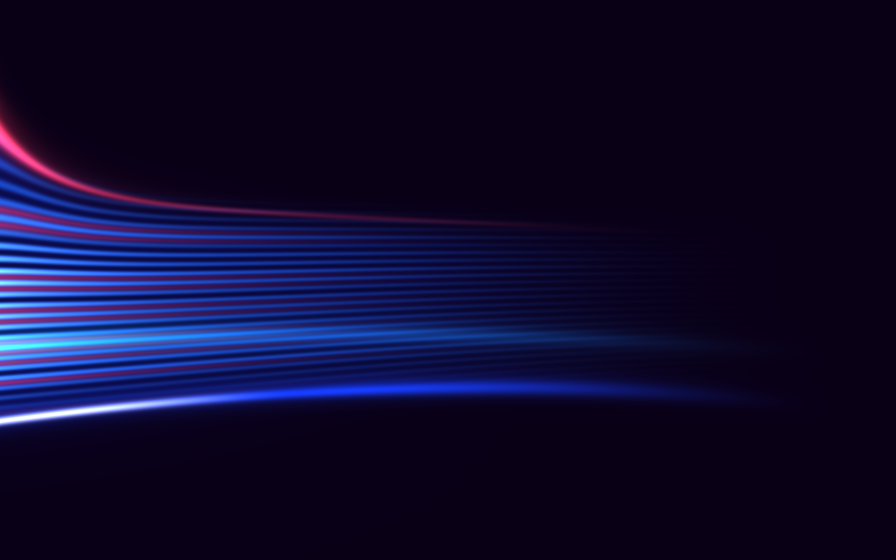
Give the GLSL for this background, as a Shadertoy shader.

```glsl
#define BACKDROP vec3(0.036, 0.0, 0.088)
#define NAVY vec3(0.0, 0.045, 0.22)
#define AZURE vec3(0.07, 0.36, 0.78)
#define ICE vec3(0.42, 0.62, 0.72)
#define TEAL vec3(0.03, 0.46, 0.50)
#define ROSE vec3(1.0, 0.22, 0.30)
#define ROYAL vec3(0.05, 0.22, 0.85)
#define STRAND_GAP 0.0175
#define RED_SHARE 0.45

float hash(float n) {
    n = fract(n * 0.1031);
    n *= n + 33.33;
    return fract(n * (n + n));
}

float bell(float d, float width) {
    d /= width;
    return exp(-d * d);
}

// Guide curves, left to right
float upperCurve(float x) {
    return 0.64 - 0.072 * x + 0.12 * exp(-x / 0.07);
}

float lowerCurve(float x) {
    float d = x - 0.56;
    return 0.3075 - (d < 0.0 ? 0.19 : 0.27) * d * d;
}

float tealCurve(float x) {
    return 0.403 - 0.13 * (x - 0.4) * (x - 0.4);
}

// Fan of fine strands between the upper and lower curves
vec3 strandFan(vec2 uv) {
    float x = uv.x;
    float top = upperCurve(x);
    float low = lowerCurve(x);
    float h = clamp((uv.y - low) / (top - low), 0.0, 1.15);
    float drift = 0.16 * x * (1.0 - h) + 0.12 * exp(-x / 0.07) * h * h * h;
    float lane = (uv.y - drift) / STRAND_GAP;

    float body = smoothstep(top + 0.04, top - 0.06, uv.y)
               * smoothstep(low - 0.005, low + 0.07, uv.y);
    float fade = exp(-2.1 * x) * smoothstep(0.88, 0.3, x);

    // Blue strands, palest toward the left
    float id = floor(lane);
    float wave = pow(0.5 + 0.5 * cos(6.28318 * (lane - id - 0.5)), 1.4);
    float light = wave * mix(0.65, 1.1, hash(id + 7.0));
    float pale = exp(-x / 0.10) * bell(uv.y - 0.46, 0.13);
    vec3 col = NAVY * (0.35 + 0.65 * fade) * smoothstep(0.88, 0.4, x);
    col += (AZURE * mix(0.8, 1.0, bell(uv.y - 0.45, 0.12)) + ICE * pale) * light * fade;

    // Red strands in some of the gaps
    float gapId = floor(lane + 0.5);
    float gapWave = bell(lane - gapId, 0.27);
    float chosen = step(hash(gapId + 31.0), RED_SHARE);
    float redFade = exp(-x / 0.22) * smoothstep(0.65, 0.2, x);
    col += ROSE * vec3(0.55, 0.5, 0.5) * gapWave * chosen * redFade;
    return col * body;
}

// Rose streak that sweeps down from the left edge
vec3 roseStreak(vec2 uv, float aspect) {
    float x = uv.x;
    float slope = (0.072 + 1.714 * exp(-x / 0.07)) / aspect;
    float d = (uv.y - upperCurve(x)) / sqrt(1.0 + slope * slope);
    float fade = (0.2 + 0.9 * exp(-x / 0.13)) * smoothstep(0.78, 0.3, x);
    float core = bell(d, 0.005 + 0.008 * exp(-x / 0.06));
    float halo = bell(d - 0.012, 0.035) * exp(-x / 0.06);
    return ROSE * (core * fade + 0.28 * halo);
}

// Soft teal band across the fan
vec3 tealBand(vec2 uv) {
    float d = uv.y - tealCurve(uv.x);
    float fade = (0.36 + 0.55 * exp(-uv.x / 0.22)) * smoothstep(0.93, 0.45, uv.x);
    vec3 tint = mix(TEAL, vec3(0.04, 0.32, 0.55), smoothstep(0.05, 0.4, uv.x));
    return tint * fade * (bell(d, 0.013) + 0.35 * bell(d, 0.035));
}

// White-hot lower edge that cools to blue
vec3 lowerEdge(vec2 uv) {
    float x = uv.x;
    float d = uv.y - lowerCurve(x);
    float fade = smoothstep(0.93, 0.35, x);
    float core = bell(d, mix(0.007, 0.014, smoothstep(0.1, 0.8, x)));
    float halo = bell(d - 0.008, 0.026);
    float heat = smoothstep(0.33, 0.06, x);
    vec3 col = ROYAL * fade * (core * 0.8 + halo * 0.32);
    col += vec3(0.95, 0.85, 0.6) * core * heat;
    col += vec3(0.0, 0.012, 0.07) * exp(-abs(d) / 0.06) * smoothstep(0.6, 0.0, x);
    return col;
}

void mainImage(out vec4 fragColor, in vec2 fragCoord) {
    vec2 uv = fragCoord / iResolution.xy;
    float aspect = iResolution.x / iResolution.y;
    vec3 col = BACKDROP + strandFan(uv);
    col += tealBand(uv) + lowerEdge(uv) + roseStreak(uv, aspect);
    fragColor = vec4(min(col, 1.0), 1.0);
}
```
